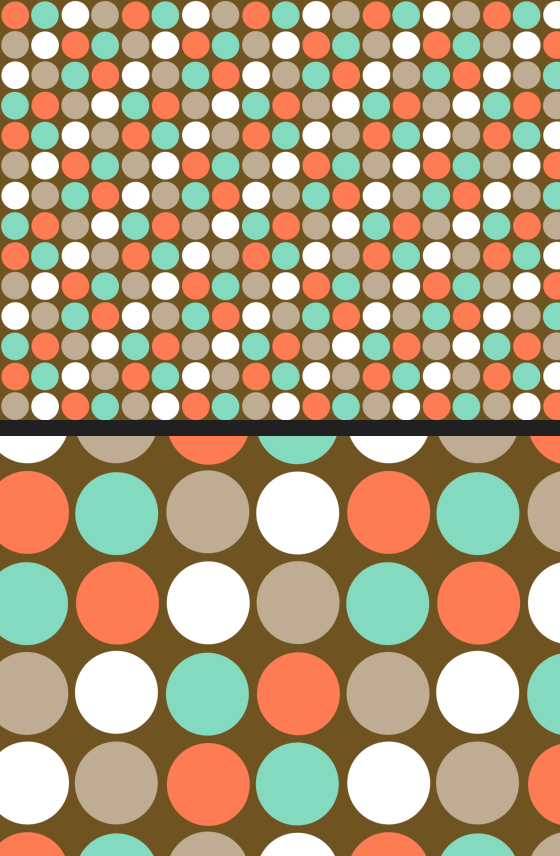
Top, the full canvas; bottom, a detail of the centre.
Reproduce this pattern procedurally as a Shadertoy shader.

```glsl
// Rows of coloured dots on brown, in a repeating four by four colour order.

const float CELL = 0.07167;       // dot spacing, in canvas heights
const float DOT_RADIUS = 0.459;   // in cells
const float NUDGE = 0.012;        // largest shift of a dot, in cells
const float EDGE_PIXELS = 0.75;   // half width of the soft rim

const vec3 BROWN = vec3(0.435, 0.325, 0.130);
const vec3 CORAL = vec3(0.995, 0.485, 0.330);
const vec3 TAUPE = vec3(0.745, 0.675, 0.575);
const vec3 MINT  = vec3(0.515, 0.855, 0.745);
const vec3 WHITE = vec3(1.0);

// Each row and each column of the tile steps the palette by its own amount
const ivec4 ROW_STEP = ivec4(0, 1, 3, 2);
const ivec4 COLUMN_STEP = ivec4(0, 2, 3, 1);

vec2 hash22(vec2 p) {
    vec3 q = fract(p.xyx * vec3(0.1031, 0.1030, 0.0973));
    q += dot(q, q.yzx + 33.33);
    return fract((q.xx + q.yz) * q.zy);
}

vec3 dotColour(ivec2 tileCell) {
    int index = (ROW_STEP[tileCell.y] + COLUMN_STEP[tileCell.x]) & 3;
    if (index == 0) return CORAL;
    if (index == 1) return TAUPE;
    return index == 2 ? MINT : WHITE;
}

void mainImage(out vec4 fragColor, in vec2 fragCoord) {
    // Cells are counted from the top left corner
    vec2 canvas = vec2(fragCoord.x, iResolution.y - fragCoord.y) / iResolution.y;
    vec2 grid = canvas / CELL;
    vec2 tileCell = mod(floor(grid), 4.0);

    // Slightly uneven placement, the same in every tile
    vec2 nudge = (hash22(tileCell + 1.0) * 2.0 - 1.0) * NUDGE;
    float distanceToRim = length(fract(grid) - 0.5 - nudge) - DOT_RADIUS;

    // Smooth rim
    float edge = EDGE_PIXELS / (iResolution.y * CELL);
    float coverage = 1.0 - smoothstep(-edge, edge, distanceToRim);

    fragColor = vec4(mix(BROWN, dotColour(ivec2(tileCell)), coverage), 1.0);
}
```
